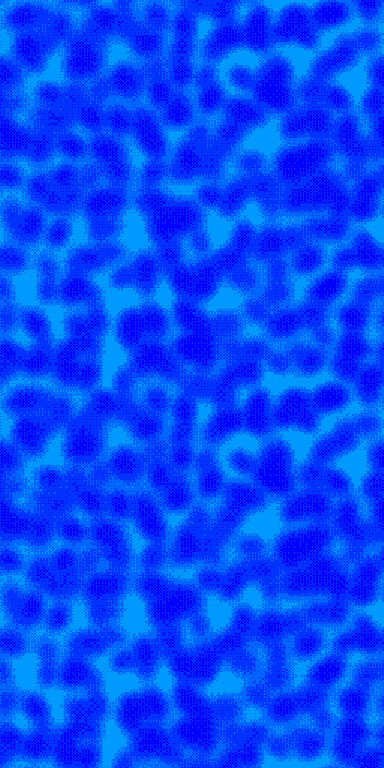
A Shadertoy shader for this texture:

```glsl
float hash(vec2 p) {
    return fract(sin(dot(p, vec2(127.1, 311.7))) * 43758.5453);
}

// Summed soft oval spots on a jittered grid that tiles every canvas width
float spotDensity(vec2 p) {
    vec2 cell = floor(p);
    float density = 0.0;
    for (int y = -2; y <= 2; y++) {
        for (int x = -2; x <= 2; x++) {
            vec2 corner = cell + vec2(x, y);
            vec2 id = mod(corner, 14.0);
            vec2 jitter = vec2(hash(id), hash(id + 37.3));
            vec2 d = p - corner - mix(vec2(0.08), vec2(0.92), jitter);
            float angle = 3.1416 * hash(id + 11.7);
            float across = dot(d, vec2(cos(angle), sin(angle)));
            float weight = mix(0.4, 1.3, hash(id + 71.9));
            float tightness = mix(2.6, 5.0, hash(id + 53.1));
            density += weight * exp(-tightness * (dot(d, d) + 0.7 * across * across));
        }
    }
    return density;
}

float bayer2(vec2 p) {
    p = floor(p);
    return fract(p.x * 0.5 + p.y * p.y * 0.75);
}

float bayer4(vec2 p) {
    return bayer2(p * 0.5) * 0.25 + bayer2(p);
}

void mainImage(out vec4 fragColor, in vec2 fragCoord) {
    // Fine dither grain, 256 across the canvas
    vec2 grain = floor(fragCoord / iResolution.x * 256.0);
    vec2 uv = (grain + 0.5) / 256.0;

    // Dark spots, with bright tapered gaps between them
    float level = 3.8 * exp(-2.2 * spotDensity(uv * 14.0));

    // Irregular ordered dither down to four blues
    float threshold = bayer4(grain) + 0.03 + 0.3 * (hash(grain) - 0.5);
    float blueStep = clamp(floor(level + threshold), 0.0, 3.0);
    fragColor = vec4(0.0, blueStep * 0.2, 1.0, 1.0);
}
```
